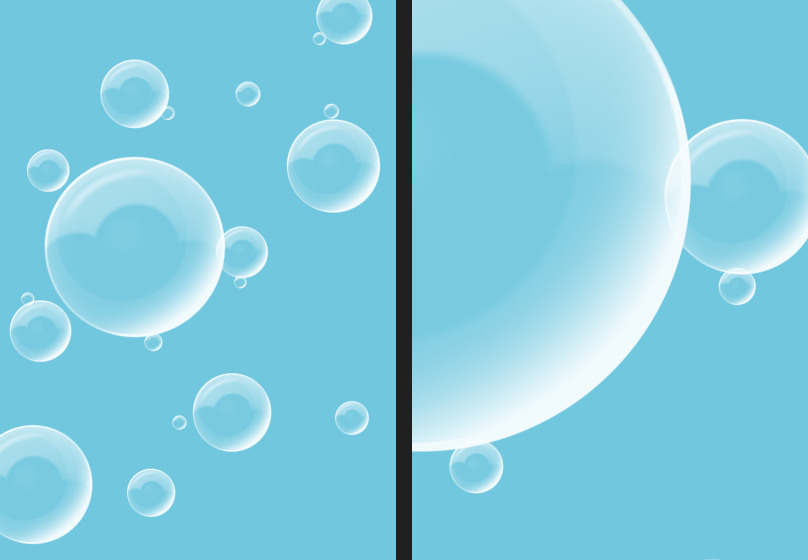
Left, the full canvas; right, a detail of the centre.
This pattern is drawn by a Shadertoy shader. Its source:

```glsl
float hash(float n) {
    n = fract(n * 0.1031 + 0.17);
    n *= n + 33.33;
    return fract(n * (n + n));
}

float bubbleRadius(float i) {
    return 0.161 * pow(i + 1.0, -0.6) * (1.0 - 0.6 * smoothstep(8.0, 13.0, i));
}

// Whiteness of the soap film; q is the position in bubble radii
float film(vec2 q, float blur) {
    float d = length(q);
    float lowerRight = dot(q, vec2(0.76, -0.65));
    float upperLeft = dot(q, vec2(-0.5, 0.866));

    // Pale cap, cut below by rounded reflections
    float lobes = min(length(q - vec2(0.02, 0.0)) - 0.47,
                  min(length(q - vec2(-0.63, -0.3)) - 0.45,
                      length(q - vec2(0.62, -0.35)) - 0.42));
    float cap = smoothstep(-0.03, 0.03 + blur, lobes) * smoothstep(-0.4, 0.35, q.y);
    float white = 0.06 + cap * mix(0.14, 0.34, smoothstep(-0.5, 0.7, upperLeft));

    // Faint inner ring and lens
    float inner = length(q - vec2(-0.14, 0.12));
    white += 0.07 * smoothstep(0.7, 0.73 + blur, inner);
    white += 0.06 * smoothstep(0.3, 0.05, length(q - vec2(-0.12, 0.14)));

    // Bright crescent at the lower right
    float crescent = smoothstep(0.8, 1.36, length(q - vec2(-0.2, 0.3)));
    white += 0.75 * crescent * smoothstep(0.1, 0.95, lowerRight);

    // Curved streak at the upper left
    float taper = smoothstep(0.58, 0.8, upperLeft);
    white += 0.25 * taper * smoothstep(0.07 + blur, 0.0, abs(d - 0.81));

    // Edge haze and thin rim
    white += 0.22 * pow(min(d, 1.0), 8.0);
    float facing = lowerRight / max(d, 0.01);
    float rim = smoothstep(max(0.024, 1.4 * blur), 0.0, abs(d - 0.985));
    white += rim * (0.2 + 0.45 * facing * facing);

    return min(white, 0.95) * (1.0 - smoothstep(1.0 - blur, 1.0 + blur, d));
}

void mainImage(out vec4 fragColor, in vec2 fragCoord) {
    vec2 p = fragCoord / iResolution.y;
    vec2 canvas = vec2(iResolution.x / iResolution.y, 1.0);
    vec3 color = vec3(0.44, 0.78, 0.87);

    // Thirteen spread bubbles, then small satellites beside some of them
    for (float i = 0.0; i < 19.0; i++) {
        bool satellite = i > 12.5;
        float home = satellite ? i - 11.0 : i;
        vec2 center = fract(vec2(0.33, 0.56) + home * vec2(0.7549, 0.5698)) * canvas;
        center += 0.02 * (vec2(hash(home), hash(home + 40.0)) - 0.5);
        if (satellite) {
            float angle = 6.2832 * hash(i + 7.0);
            float reach = bubbleRadius(home) * mix(1.05, 1.4, hash(i + 80.0));
            center += reach * vec2(cos(angle), sin(angle));
        }
        float radius = bubbleRadius(i);
        float blur = 0.9 / (iResolution.y * radius);
        color = mix(color, vec3(0.97, 0.99, 1.0), film((p - center) / radius, blur));
    }
    fragColor = vec4(color, 1.0);
}
```
